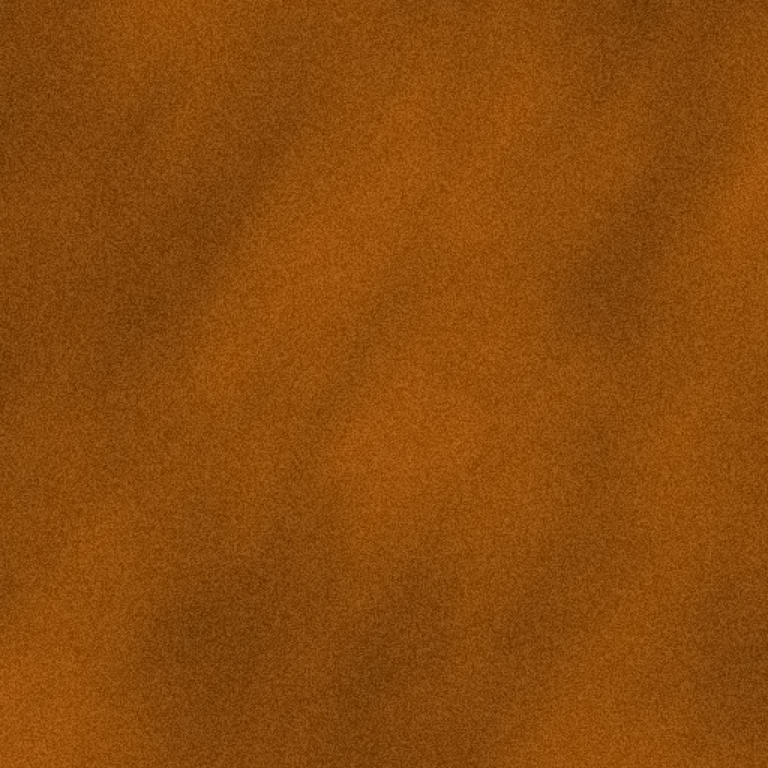
Write a WebGL 1 fragment shader that draws this texture.

```glsl
precision highp float;

// Rust-brown suede: soft diagonal clouds of light and dark under a fine grain.
// The clouds are layered value noise in a rotated, stretched frame;
// the grain is smooth noise at a fixed fine scale, added equally to each channel.

uniform vec2 u_resolution;

const vec3 BASE_COLOR = vec3(0.532, 0.285, 0.046);
const vec3 CLOUD_TINT = vec3(0.25, 0.125, 0.010); // colour change per unit of cloud
const vec2 NAP_DIRECTION = vec2(0.53, 0.848);     // long axis of the clouds
const vec2 CLOUD_FREQUENCY = vec2(6.2, 3.0);      // across and along the nap
const float CLOUD_GAIN = 0.48;
const int CLOUD_OCTAVES = 4;
const float GRAIN_FREQUENCY = 512.0;
const float GRAIN_STRENGTH = 0.10;

float hash(vec2 p) {
  vec3 q = fract(p.xyx * 0.1031);
  q += dot(q, q.yzx + 33.33);
  return fract((q.x + q.y) * q.z);
}

// Sum of two hashes: values near zero are the most common.
float grainHash(vec2 p) {
  return hash(p + 17.0) + hash(p + vec2(631.0, 847.0)) - 1.0;
}

float valueNoise(vec2 p) {
  vec2 cell = floor(p);
  vec2 f = fract(p);
  f = f * f * (3.0 - 2.0 * f);
  float low = mix(hash(cell), hash(cell + vec2(1.0, 0.0)), f.x);
  float high = mix(hash(cell + vec2(0.0, 1.0)), hash(cell + 1.0), f.x);
  return mix(low, high, f.y);
}

float grainNoise(vec2 p) {
  vec2 cell = floor(p);
  vec2 f = smoothstep(0.0, 1.0, fract(p));
  float low = mix(grainHash(cell), grainHash(cell + vec2(1.0, 0.0)), f.x);
  float high = mix(grainHash(cell + vec2(0.0, 1.0)), grainHash(cell + 1.0), f.x);
  return mix(low, high, f.y);
}

// Layered noise centred on zero.
float clouds(vec2 uv) {
  vec2 across = vec2(NAP_DIRECTION.y, -NAP_DIRECTION.x);
  vec2 p = vec2(dot(uv, across), dot(uv, NAP_DIRECTION)) * CLOUD_FREQUENCY + 40.0;
  float sum = 0.0;
  float total = 0.0;
  float weight = 1.0;
  for (int i = 0; i < CLOUD_OCTAVES; i++) {
    sum += weight * (valueNoise(p) - 0.5);
    total += weight;
    weight *= CLOUD_GAIN;
    p = p * 2.0 + vec2(13.7, 29.3);
  }
  return sum / total;
}

void main() {
  vec2 uv = gl_FragCoord.xy / min(u_resolution.x, u_resolution.y);

  vec3 color = BASE_COLOR + CLOUD_TINT * clouds(uv);
  color += GRAIN_STRENGTH * grainNoise(uv * GRAIN_FREQUENCY - 0.5);

  gl_FragColor = vec4(clamp(color, 0.0, 1.0), 1.0);
}
```
